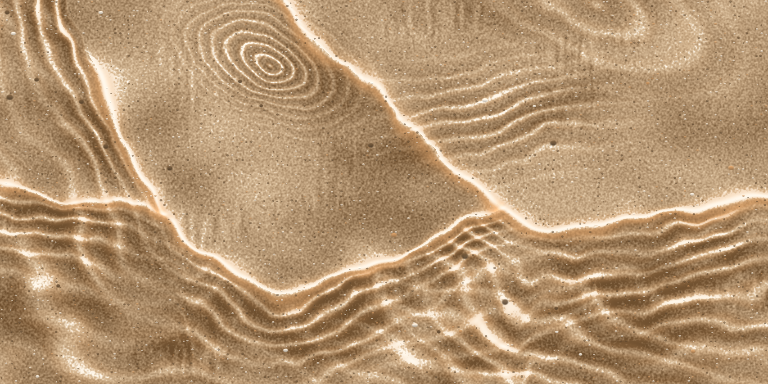
Write a WebGL 1 fragment shader that draws this texture.

```glsl
precision highp float;
// Sunlit sand under shallow water. Three bending ridges of focused light carry
// diffraction-like fringes on their lower side; rings, swell, grain and pebbles
// complete a tone that is finally mapped through a sand colour ramp.
uniform vec2 u_resolution;

const vec3 DARK_SAND  = vec3(0.50, 0.38, 0.25);
const vec3 MID_SAND   = vec3(0.74, 0.62, 0.48);
const vec3 LIGHT_SAND = vec3(0.85, 0.74, 0.60);
const vec3 SUNLIGHT   = vec3(1.00, 0.97, 0.92);
const vec3 AMBER      = vec3(0.80, 0.585, 0.375);
const float BASE_TONE = 0.39;
const float SWELL     = 0.50;
const float GRAIN     = 0.45;
const float RIPPLE    = 1.2;
const float FRINGE_GAP    = 0.030;  // spacing beside a ridge
const float FRINGE_GROWTH = 0.17;   // widening with distance
const vec3 FRINGE_REACH = vec3(0.38, 0.24, 0.20);
const vec3 RIDGE_WIDTH  = vec3(0.0088, 0.0080, 0.0070);
const float TAU = 6.28318;

vec2 hash2(vec2 p) {
  vec3 q = fract(p.xyx * vec3(0.1031, 0.1030, 0.0973));
  q += dot(q, q.yzx + 33.33);
  return fract((q.xx + q.yz) * q.zy);
}

float corner(vec2 cell, vec2 f, vec2 o) {
  return dot(hash2(cell + o) * 2.0 - 1.0, f - o);
}

// Gradient noise, about -0.7 to 0.7.
float noise(vec2 p) {
  vec2 c = floor(p), f = fract(p);
  vec2 u = f * f * f * (f * (f * 6.0 - 15.0) + 10.0);
  return mix(mix(corner(c, f, vec2(0, 0)), corner(c, f, vec2(1, 0)), u.x),
             mix(corner(c, f, vec2(0, 1)), corner(c, f, vec2(1, 1)), u.x), u.y);
}

float softRamp(float x) { return 0.5 * (x + sqrt(x * x + 0.001)); }

// Heights of the three ridges at x.
vec3 ridgeHeights(float x) {
  float left = softRamp(0.73 - x);
  return vec3(
    0.38 + 0.92 * softRamp(1.39 - x) + 0.18 * softRamp(x - 1.39),
    0.225 + 0.4 * left + 3.6 * left * left * left + 0.4 * softRamp(x - 0.73),
    0.52 - 0.2 * x + 2.0 * softRamp(x - 0.47));
}

// Leaning crest in x, amber flank in y, for a wave counted in cycles.
vec2 wave(float cycles) {
  float w = 0.5 + 0.5 * cos(TAU * cycles), lean = sin(TAU * cycles);
  return vec2(0.95 * w * w * w * w - 0.26 - 0.12 * lean, 4.0 * w * w * (1.0 - w));
}

// Elliptical ripples that fade away from their centre.
vec2 rings(vec2 p, vec2 centre, vec2 size, float count) {
  vec2 q = p - centre;
  q.y += 0.3 * q.x;
  float r = length(q / size);
  return wave(r * count) * exp(-r * r * 1.6);
}

// One jittered stone per cell; colour in rgb, coverage in a.
vec4 pebbles(vec2 p, float scale, float chance, float size) {
  vec2 cell = floor(p * scale), r = hash2(cell + 7.0), k = hash2(cell + 91.0);
  vec2 q = fract(p * scale) - mix(vec2(0.3), vec2(0.7), r);
  q.y *= 1.0 + 0.6 * k.x;
  float radius = size * (0.6 + 0.6 * r.y);
  float cover = 1.0 - smoothstep(radius * 0.55, radius * 1.2, length(q));
  vec3 tint = mix(DARK_SAND * 0.75, AMBER * 0.95, step(0.45, k.x));
  tint = mix(tint, SUNLIGHT * 0.93, step(0.6, k.x));
  return vec4(tint * (1.0 + 0.3 * q.y / size), cover * step(k.y, chance));
}

void main() {
  vec2 p = gl_FragCoord.xy / u_resolution.y;
  p.x *= 2.0 * u_resolution.y / u_resolution.x;
  vec2 wobble = vec2(noise(p * 4.5), noise(p * 4.5 + 31.0)) * 0.05
              + vec2(noise(p * 15.0 + 9.0), noise(p * 15.0 + 57.0)) * 0.016;
  vec2 q = p + wobble;

  // Signed distances to the ridges, positive above.
  vec3 h = ridgeHeights(q.x);
  vec3 slope = (ridgeHeights(q.x + 0.005) - ridgeHeights(q.x - 0.005)) / 0.01;
  vec3 d = (q.y - h) / sqrt(1.0 + slope * slope);
  vec3 below = max(-d, 0.0), above = max(d, 0.0), side = step(0.0, d);
  vec3 shown = vec3(1.0,
    smoothstep(-0.02, 0.02, h.x - h.y) * (1.0 - smoothstep(0.78, 0.9, p.y)),
    smoothstep(-0.03, 0.01, h.y - h.z));

  // Ridge core, amber rim, patchy glow above and shade below.
  float patchy = noise(p * 6.0 + 3.0);
  vec3 width = RIDGE_WIDTH * (1.0 + 1.1 * patchy);
  vec3 core = exp(-d * d / (width * width));
  vec3 rim = exp(-d * d / (width * width * 7.0));
  vec3 glow = side * exp(-above / 0.05) * (0.34 + 0.6 * patchy);
  vec3 shade = (1.0 - side) * exp(-below / 0.07) * 0.22;
  float tone = BASE_TONE + dot(shown, core * 0.7 + rim * 0.25 + glow - shade);
  float amber = dot(shown, (rim - core) * mix(vec3(1.5), vec3(0.6), side));

  // Fringes below the ridges, crossing where their reaches overlap.
  float drift = 1.4 * noise(p * vec2(2.4, 4.2) + 12.0) + 0.35 * noise(p * vec2(7.0, 10.0));
  vec3 cycles = log(1.0 + below * FRINGE_GROWTH / FRINGE_GAP) / FRINGE_GROWTH + drift;
  vec3 mask = exp(-below / FRINGE_REACH) * smoothstep(0.0, 0.03, below);
  vec3 inside = smoothstep(0.0, 0.04, below);
  mask *= inside.yxy * vec3(1.0, 1.0, 1.0 - smoothstep(0.4, 0.75, p.x));
  mask *= 0.25 + 0.9 * smoothstep(-0.25, 0.25, noise(p * 3.5 + 40.0));
  vec2 ripple = wave(cycles.x) * mask.x + wave(cycles.y) * mask.y + wave(cycles.z) * mask.z;

  // Basin bands, broad shore bands, a ring set and a wide pool of arcs.
  vec2 basin = (p - vec2(1.3, 0.7)) / vec2(0.24, 0.12);
  vec2 shore = (p - vec2(1.4, 0.1)) / vec2(0.55, 0.2);
  vec2 pool = (p - vec2(1.55, 0.9)) / vec2(0.28, 0.09);
  ripple += wave((q.y - 0.2 * q.x) / 0.045 + drift * 0.6) * 0.65 * exp(-dot(basin, basin));
  ripple += wave((q.y + 0.3 * q.x) / 0.085 + drift) * 0.6 * exp(-dot(shore, shore));
  ripple += rings(p + wobble * 0.7, vec2(0.70, 0.84), vec2(0.25, 0.15), 7.0) * 0.65;
  ripple += rings(q, vec2(1.55, 0.98), vec2(0.40, 0.2), 3.0) * 0.35;
  tone += RIPPLE * ripple.x + 0.26 * exp(-dot(pool, pool));
  amber += ripple.y * 0.8;

  // Soft swell, smeared vertical glints and sand grain.
  tone += SWELL * (noise(p * 2.7 + 5.0) + 0.75 * noise(p * vec2(5.0, 8.0) + 20.0));
  float smear = smoothstep(0.05, 0.35, noise(p * vec2(3.0, 6.0) + 70.0));
  tone += 0.4 * smear * noise(p * vec2(75.0, 11.0));
  vec2 turned = vec2(0.8 * p.x - 0.6 * p.y, 0.6 * p.x + 0.8 * p.y);
  tone += GRAIN * (noise(turned * 173.0) + 0.55 * noise(turned.yx * 97.0 + 17.0));

  vec3 color = mix(DARK_SAND, MID_SAND, clamp(tone * 2.0, -0.3, 1.0));
  color = mix(color, LIGHT_SAND, clamp(tone * 4.0 - 2.0, 0.0, 1.0));
  color = mix(color, SUNLIGHT, clamp(tone * 4.0 - 3.0, 0.0, 1.0));
  color = mix(color, AMBER * (0.9 + 0.2 * tone), clamp(amber, 0.0, 1.0) * 0.82);

  // Fine specks and a few larger stones.
  vec4 speck = pebbles(p, 85.0, 0.18, 0.28);
  vec4 stone = pebbles(p + 3.0, 17.0, 0.06, 0.14);
  color = mix(color, speck.rgb, speck.a * 0.55);
  color = mix(color, stone.rgb, stone.a * 0.85);
  gl_FragColor = vec4(clamp(color, 0.0, 1.0), 1.0);
}
```
